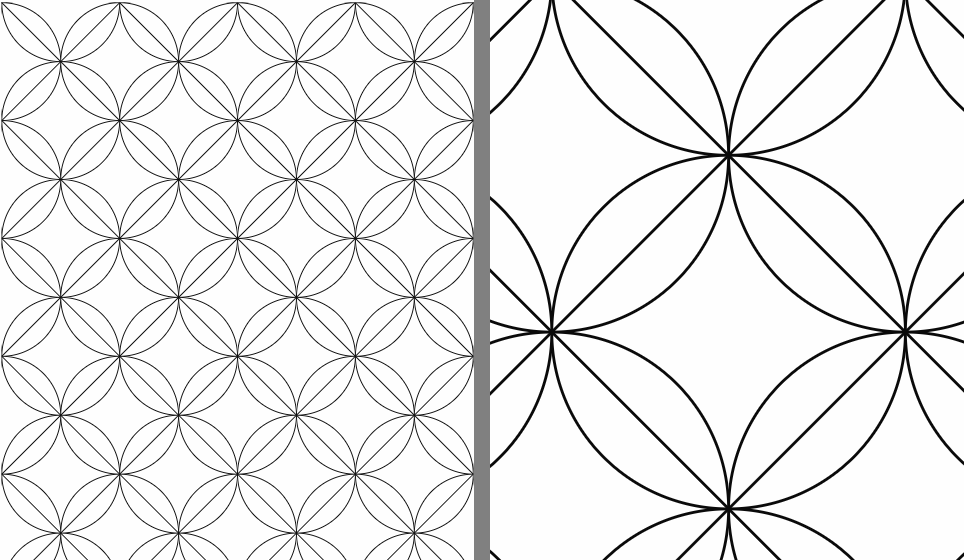
Left, the full canvas; right, a detail of the centre.
Reproduce this pattern procedurally as a Shadertoy shader.

```glsl
#define HALF_PITCH 0.10524            // node spacing along an axis, in canvas heights
#define MARGIN vec2(0.0032, 0.0048)   // gap left of and above the pattern
#define COLUMNS 4.0                   // full repeats across
#define STROKE 0.00168                // line width, in canvas heights
#define PAPER vec3(0.995)
#define INK vec3(0.04)

// Share of a pixel on the inner side of a signed distance.
float coverage(float dist, float pixel) {
    return clamp(0.5 - dist / pixel, 0.0, 1.0);
}

float strokeInk(float dist, float pixel) {
    return coverage(abs(dist) - 0.5 * STROKE, pixel);
}

// Distance to a unit circle, scaled back to canvas heights.
float circleDistance(vec2 p, vec2 center) {
    return (length(p - center) - 1.0) * HALF_PITCH;
}

void mainImage(out vec4 fragColor, in vec2 fragCoord) {
    float pixel = 1.0 / iResolution.y;
    vec2 fromTop = vec2(fragCoord.x, iResolution.y - fragCoord.y) * pixel;
    vec2 lattice = (fromTop - MARGIN) / HALF_PITCH;

    // Mirror fold: nodes lie at (0,0) and (1,1), circle centers at the other corners.
    vec2 cell = abs(mod(lattice + 1.0, 2.0) - 1.0);

    // Two arcs form each petal, with a straight vein between its tips.
    float arcA = strokeInk(circleDistance(cell, vec2(1.0, 0.0)), pixel);
    float arcB = strokeInk(circleDistance(cell, vec2(0.0, 1.0)), pixel);
    float vein = strokeInk((cell.x - cell.y) * sqrt(0.5) * HALF_PITCH, pixel);
    float ink = 1.0 - (1.0 - arcA) * (1.0 - arcB) * (1.0 - vein);

    // Trim to the left, right and top borders; the bottom runs off the canvas.
    float sides = abs(lattice.x - COLUMNS) - COLUMNS;
    float border = max(sides, -lattice.y) * HALF_PITCH - 0.5 * STROKE;
    ink *= coverage(border, pixel);

    fragColor = vec4(mix(PAPER, INK, ink), 1.0);
}
```
